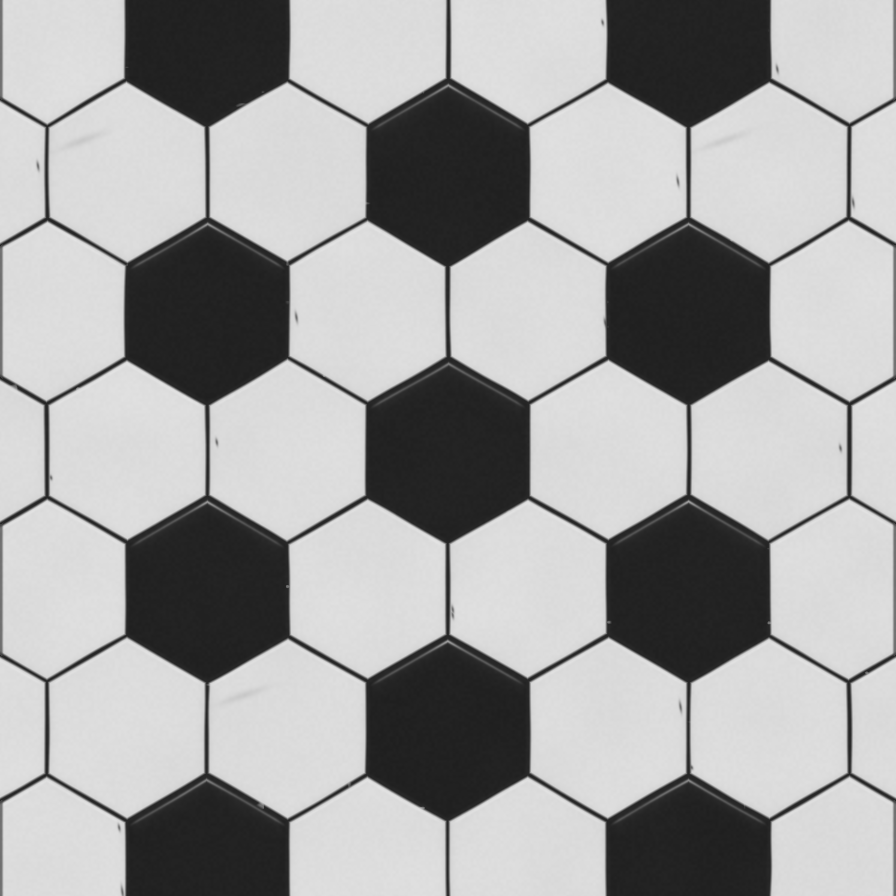
This pattern is drawn by a WebGL 1 fragment shader. Its source:

```glsl
precision highp float;

// Pointy-top hexagonal floor tiles: white, with black ones spaced three apart
// in staggered rows. Each point finds its nearest tile centre; the distance to
// the tile edge gives joints and glazed rims, and hashes add sparse wear.

uniform vec2 u_resolution;

const float TILE_PITCH = 0.179;            // tile width in canvas units
const vec2 PATTERN_CENTRE = vec2(0.5, 0.4975);
const float ROW_STEP = 0.8660254;          // row spacing in tile widths
const float JOINT_HALF = 0.0125;           // in tile widths
const float EDGE_SOFT = 0.007;
const float WOBBLE = 0.012;
const float SEAM_WIDTH = 0.0024;           // in canvas units
const float WHITE_GLAZE = 0.862;
const float BLACK_GLAZE = 0.132;
const float JOINT_TONE = 0.15;
const float RIM_INSET = 0.031;
const float RIM_WIDTH = 0.009;
const float GRAIN = 0.014;
const float MARK_CHANCE = 0.2;

float hash(vec2 p) {
  vec3 q = fract(vec3(p.xyx) * 0.1031);
  q += dot(q, q.yzx + 33.33);
  return fract((q.x + q.y) * q.z);
}

float noise(vec2 p) {
  vec2 i = floor(p);
  vec2 f = fract(p);
  f = f * f * (3.0 - 2.0 * f);
  return mix(mix(hash(i), hash(i + vec2(1.0, 0.0)), f.x),
             mix(hash(i + vec2(0.0, 1.0)), hash(i + vec2(1.0)), f.x), f.y);
}

// Offset from the nearest centre of a hexagonal lattice with unit pitch.
vec2 hexLocal(vec2 p) {
  vec2 cell = vec2(1.0, 2.0 * ROW_STEP);
  vec2 a = mod(p + 0.5 * cell, cell) - 0.5 * cell;
  vec2 b = mod(p, cell) - 0.5 * cell;
  return dot(a, a) < dot(b, b) ? a : b;
}

// Distance inward from the tile boundary.
float hexInset(vec2 q) {
  q = abs(q);
  return 0.5 - max(q.x, 0.5 * q.x + ROW_STEP * q.y);
}

// Small elongated scuffs near the tile sides, 0 to 1.
float edgeMarks(vec2 q, vec2 id) {
  float marks = 0.0;
  for (int i = 0; i < 3; i++) {
    vec2 seed = id + 17.3 * float(i + 1);
    float present = step(1.0 - MARK_CHANCE, hash(seed));
    float side = hash(seed + 3.1) < 0.5 ? -1.0 : 1.0;
    vec2 at = vec2(side * mix(0.43, 0.485, hash(seed + 5.7)),
                   0.5 * (hash(seed + 9.2) - 0.5));
    vec2 size = vec2(0.009, mix(0.012, 0.04, hash(seed + 12.4)));
    vec2 r = (q - at + vec2(0.15 * (q.y - at.y), 0.0)) / size;
    marks = max(marks, present * exp(-dot(r, r)));
  }
  return marks;
}

void main() {
  float extent = min(u_resolution.x, u_resolution.y);
  vec2 uv = gl_FragCoord.xy / extent;
  float pixel = 1.0 / extent;
  float soft = EDGE_SOFT + 0.6 * pixel / TILE_PITCH;

  // Slightly uneven tile grid
  vec2 p = (uv - PATTERN_CENTRE) / TILE_PITCH;
  p += WOBBLE * (vec2(noise(p * 2.3 + 20.0), noise(p * 2.3 + 61.0)) - 0.5);
  vec2 q = hexLocal(p);
  vec2 centre = p - q;
  float row = floor(centre.y / ROW_STEP + 0.5);
  float oddRow = mod(row, 2.0);
  vec2 id = vec2(floor(2.0 * centre.x + 0.5), row) + 40.0;

  // Every third tile is black, except those cut by the canvas sides
  float column = abs(mod(centre.x - 1.5 * oddRow + 1.5, 3.0) - 1.5);
  float black = step(column, 0.25) * step(abs(centre.x), 2.75);

  // Glaze with faint mottling and a soft darkening at the edge
  float inset = hexInset(q);
  float tone = mix(WHITE_GLAZE, BLACK_GLAZE, black);
  float mottling = noise(p * 3.0 + id) - 0.5 + 0.5 * (hash(id) - 0.5);
  tone += mottling * mix(0.018, 0.008, black);
  tone -= 0.05 * (1.0 - black) * exp(-max(inset - JOINT_HALF, 0.0) / 0.018);

  // Light catching the two upper rims, strongest at the apex
  float topInset = 0.5 - (0.5 * abs(q.x) + ROW_STEP * q.y);
  float sideFade = smoothstep(0.5, 0.42, abs(q.x));
  float rim = exp(-pow((topInset - RIM_INSET) / RIM_WIDTH, 2.0));
  float glow = exp(-abs(topInset - RIM_INSET) / 0.035);
  float apex = exp(-abs(q.x) / 0.12);
  float shine = (0.13 + 0.3 * apex) * mix(0.6, 1.1, noise(p * 6.0 + 8.0));
  tone += sideFade * mix(0.035 * rim, shine * rim + 0.05 * glow, black);

  // Scuffs and an occasional faint smear on white tiles
  float marks = edgeMarks(q, id);
  tone = mix(tone, 0.3, 0.75 * marks * (1.0 - black));
  vec2 smear = (q - vec2(-0.28, 0.2) - vec2(0.0, 0.35 * (q.x + 0.28))) / vec2(0.14, 0.025);
  float smeared = step(0.88, hash(id + 7.0)) * (1.0 - black);
  tone -= 0.07 * smeared * exp(-dot(smear, smear));

  // Dark joints, with worn pale nicks
  float jointHalf = JOINT_HALF * mix(0.8, 1.2, noise(p * 5.0 + 3.0));
  float joint = 1.0 - smoothstep(jointHalf - soft, jointHalf + soft, inset);
  float nick = smoothstep(0.94, 0.99, noise(p * 13.0 + 90.0));
  tone = mix(tone, JOINT_TONE + 0.3 * nick, joint);

  // Thin seam where the odd rows meet the canvas sides
  float side = min(uv.x, u_resolution.x / extent - uv.x);
  float seam = 1.0 - smoothstep(0.5 * SEAM_WIDTH, 1.5 * SEAM_WIDTH + pixel, side);
  tone = mix(tone, 0.3, 0.75 * seam * oddRow);

  tone += GRAIN * (noise(uv * 300.0) - 0.5);
  gl_FragColor = vec4(vec3(clamp(tone, 0.0, 1.0)), 1.0);
}
```
